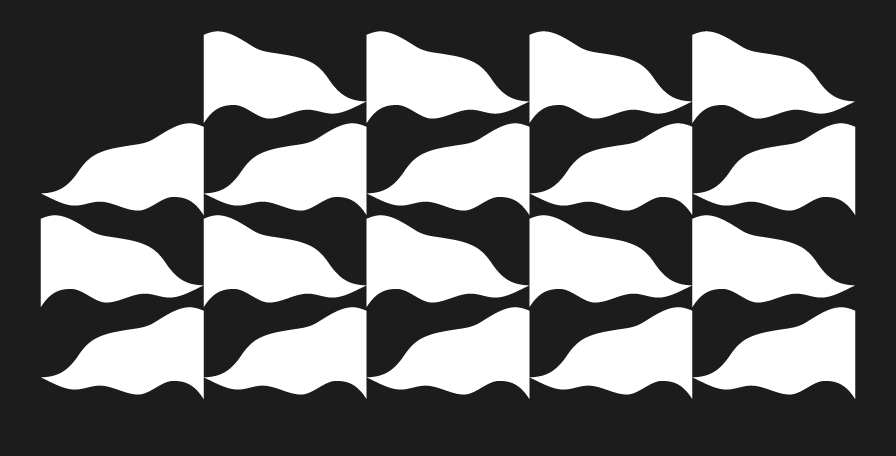
A Shadertoy shader for this pattern:

```glsl
// Rows of white waving pennants on charcoal: five columns by four rows, every second
// row mirrored, the first place left empty. Each pennant is the area between two
// Hermite curves in a unit cell, and a grid of subsamples smooths its edges.

// Knots of both edges in cell units, y downward: (x, y, slope).
const vec3 KNOTS[14] = vec3[14](
    // upper edge, pole to tip
    vec3(0.0, 0.038, -0.75), vec3(0.086, 0.0, 0.0), vec3(0.302, 0.165, 1.1),
    vec3(0.467, 0.245, 0.3), vec3(0.66, 0.337, 0.9), vec3(0.768, 0.521, 2.65),
    vec3(0.826, 0.646, 1.7), vec3(1.0, 0.763, 0.1),
    // lower edge, pole to tip
    vec3(0.0, 1.0, -2.85), vec3(0.187, 0.801, 0.0), vec3(0.402, 0.949, 0.0),
    vec3(0.639, 0.852, 0.0), vec3(0.79, 0.895, 0.0), vec3(1.0, 0.763, -0.8));

// Cubic through knots a and b with their slopes.
float hermite(vec3 a, vec3 b, float x) {
    float span = b.x - a.x;
    float t = (x - a.x) / span;
    float s = 1.0 - t;
    return mix(a.y, b.y, t * t * (3.0 - 2.0 * t))
         + span * t * s * (a.z * s - b.z * t);
}

// Height of the edge whose knots run from first to last.
float edgeHeight(float x, int first, int last) {
    int i = first;
    while (i < last - 1 && x >= KNOTS[i + 1].x) i++;
    return hermite(KNOTS[i], KNOTS[i + 1], x);
}

// 1 inside a pennant, 0 outside; p is in canvas heights, x from the centre, y from the top.
float pennants(vec2 p) {
    vec2 grid = (p - vec2(0.0, 0.0687)) / vec2(0.3572, 0.2017) + vec2(2.5, 0.0);
    vec2 id = floor(grid);
    vec2 cell = fract(grid);

    bool outside = any(lessThan(id, vec2(0.0))) || id.x > 4.0 || id.y > 3.0;
    bool emptyPlace = id.x + id.y == 0.0;
    if (outside || emptyPlace) return 0.0;

    // odd rows fly the other way
    if (mod(id.y, 2.0) > 0.5) cell.x = 1.0 - cell.x;
    return step(edgeHeight(cell.x, 0, 7), cell.y)
         * step(cell.y, edgeHeight(cell.x, 8, 13));
}

void mainImage(out vec4 fragColor, in vec2 fragCoord) {
    const int N = 4;
    float cover = 0.0;
    for (int j = 0; j < N; j++)
    for (int i = 0; i < N; i++) {
        vec2 offset = (vec2(i, j) + 0.5) / float(N) - 0.5;
        vec2 p = (fragCoord + offset - vec2(0.5, 0.0) * iResolution.xy) / iResolution.y;
        cover += pennants(vec2(p.x, 1.0 - p.y));
    }
    cover /= float(N * N);

    fragColor = vec4(mix(vec3(0.11), vec3(1.0), cover), 1.0);
}
```
